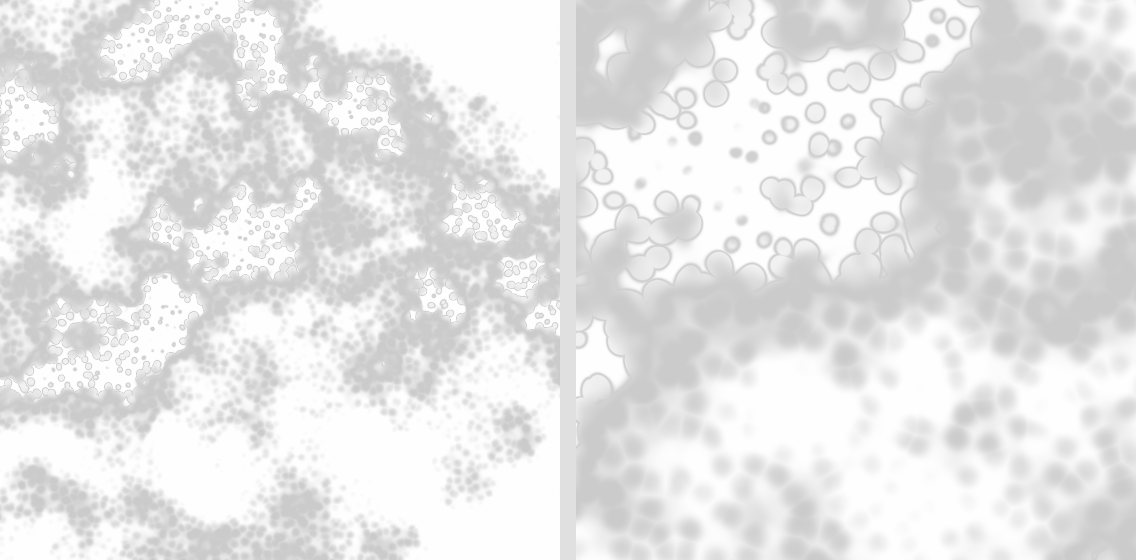
Left, the full canvas; right, a detail of the centre.
Reproduce this texture procedurally as a Shadertoy shader.

```glsl
// Pale grey clouds with soft round grains, white veins and thin grey outlines.

const vec3 WHITE = vec3(0.995);
const vec3 GREY = vec3(0.795);
const float CLOUD_SCALE = 5.0;
const float GRAIN_SCALE = 58.0;
const float VEIN_LEVEL = 1.2;

float hash(vec2 p) {
    return fract(sin(dot(p, vec2(127.1, 311.7))) * 43758.5453);
}

vec2 hash2(vec2 p) {
    return vec2(hash(p), hash(p + vec2(37.3, 91.9)));
}

float valueNoise(vec2 p) {
    vec2 cell = floor(p);
    vec2 f = fract(p);
    vec2 u = f * f * f * (f * (f * 6.0 - 15.0) + 10.0);
    float low = mix(hash(cell), hash(cell + vec2(1.0, 0.0)), u.x);
    float high = mix(hash(cell + vec2(0.0, 1.0)), hash(cell + vec2(1.0)), u.x);
    return mix(low, high, u.y);
}

// Layered noise, centred on zero with a spread of about one
float cloudHeight(vec2 p, float gain) {
    mat2 turn = mat2(1.6, 1.2, -1.2, 1.6);
    float sum = 0.0;
    float energy = 0.0;
    float amplitude = 1.0;
    for (int i = 0; i < 5; i++) {
        sum += amplitude * (valueNoise(p) - 0.5);
        energy += amplitude * amplitude;
        p = turn * p + vec2(17.3, 9.1);
        amplitude *= gain;
    }
    return sum / (0.2 * sqrt(energy));
}

// Round bumps: one at each grain centre, zero in the gaps
float grains(vec2 p) {
    vec2 cell = floor(p);
    float nearest = 2.0;
    for (int y = -1; y <= 1; y++) {
        for (int x = -1; x <= 1; x++) {
            vec2 neighbour = cell + vec2(x, y);
            nearest = min(nearest, length(neighbour + hash2(neighbour) - p));
        }
    }
    return 1.0 - smoothstep(0.08, 0.68, nearest);
}

// Soft cloud edge, flat grey body, then a paler core
float cloudShade(float height, float grain) {
    float body = smoothstep(-0.65, 0.85, height + 0.6 * (grain - 0.45));
    float core = smoothstep(0.95, 1.75, height);
    return body * (1.0 - 0.75 * core);
}

// White gaps between the grains, each edged with a grey line
float carveVeins(float shade, float height, float grain) {
    float offset = height - 0.9 * grain - VEIN_LEVEL;
    float line = exp(-offset * offset / 0.02);
    float gap = smoothstep(0.0, 0.25, offset);
    return max(shade * (1.0 - gap), 0.9 * line);
}

void mainImage(out vec4 fragColor, in vec2 fragCoord) {
    vec2 uv = fragCoord / iResolution.y;
    float height = cloudHeight(uv * CLOUD_SCALE + vec2(3.7, 8.2), 0.58);
    float grain = grains(uv * GRAIN_SCALE);
    float shade = carveVeins(cloudShade(height, grain), height, grain);
    fragColor = vec4(mix(WHITE, GREY, shade), 1.0);
}
```
